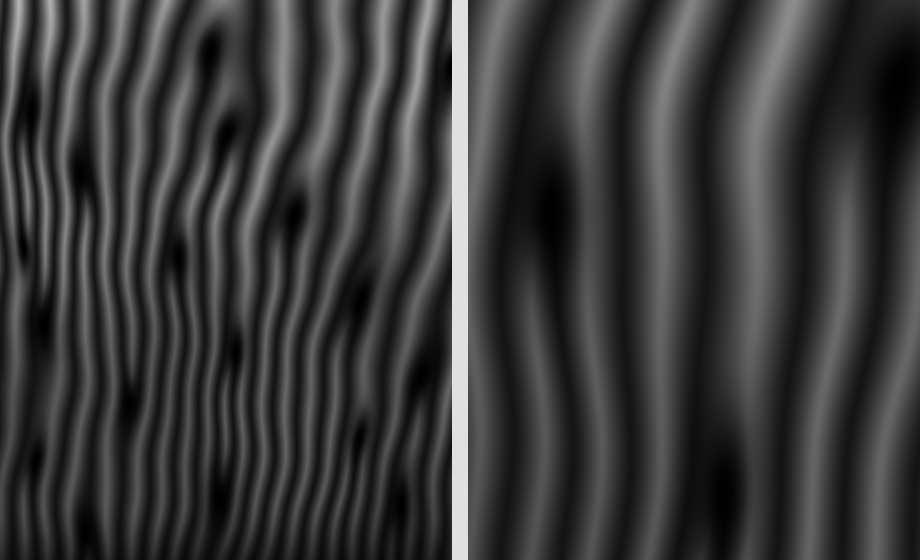
Left: the whole. Right: its middle third, enlarged.
This texture is drawn by a Shadertoy shader. Its source:

```glsl
#define RIDGES 18.0       // mean ridges across the canvas
#define FORKS 20          // places where a ridge starts or stops
#define FORK_STRETCH 0.2  // lower means longer, slimmer forks
#define GAP_SIZE vec2(0.027, 0.078)
#define LEAN 0.23         // rightward fan of the right side
#define WIGGLE 0.010
#define CREST_LOW 0.29
#define CREST_HIGH 0.62
#define VALLEY 0.085
#define CREST_ROUND 0.012

const float TAU = 6.2831853;

float hash(float n) {
    return fract(sin(n * 127.1 + 3.7) * 4375.85);
}

// Bends the plane so that the leaning ridges become upright
vec2 straighten(vec2 p) {
    float x = p.x - LEAN * smoothstep(0.1, 1.1, p.x) * p.y;
    x += WIGGLE * sin(7.0 * p.y + 5.0 * p.x + 0.6);
    x += 0.5 * WIGGLE * sin(16.0 * p.y - 8.0 * p.x);
    x += 0.22 * WIGGLE * sin(33.0 * p.y + 13.0 * p.x + 2.0);
    return vec2(x, p.y);
}

// Returns the ridge phase in turns, and the brightness left by dark gaps
vec2 forkedRidges(vec2 p, float height) {
    float phase = RIDGES * p.x;
    float light = 1.0;
    for (int i = 0; i < FORKS; i++) {
        float n = float(i);
        vec2 center = vec2(fract(n * 0.618 + 0.2 * hash(n) + 0.1),
                           (n + hash(n + 50.0)) / float(FORKS) * height);
        // Two forks in three add a ridge below, the third adds one above
        float charge = i % 3 == 2 ? -1.0 : 1.0;
        vec2 d = p - center;
        phase += charge * atan(d.x, -FORK_STRETCH * d.y) / TAU;
        vec2 gap = d / (GAP_SIZE * mix(0.75, 1.15, hash(n + 90.0)));
        light *= 1.0 - exp(-dot(gap, gap));
    }
    return vec2(phase, light);
}

// Narrow crest with soft shoulders and a flat valley
float ridgeProfile(float phase) {
    float d = 2.0 * abs(fract(phase) - 0.5);
    d = sqrt(d * d + CREST_ROUND);
    return pow(max(1.0 - d, 0.0) / (1.0 - sqrt(CREST_ROUND)), 1.35);
}

void mainImage(out vec4 fragColor, in vec2 fragCoord) {
    vec2 p = fragCoord / iResolution.x;
    float height = iResolution.y / iResolution.x;
    float up = p.y / height;

    vec2 ridges = forkedRidges(straighten(p), height);

    // Wider ridges near the top catch more light
    float crest = mix(CREST_LOW, CREST_HIGH, pow(up, 1.3));
    crest *= 1.0 + 0.14 * sin(9.0 * p.x - 4.0 * p.y) * sin(6.0 * p.y + 5.0 * p.x);
    float valley = VALLEY * mix(0.8, 1.1, up);

    float gray = valley + (crest - valley) * ridgeProfile(ridges.x);
    gray *= ridges.y * smoothstep(-0.12, 0.1, up);
    fragColor = vec4(vec3(gray), 1.0);
}
```
